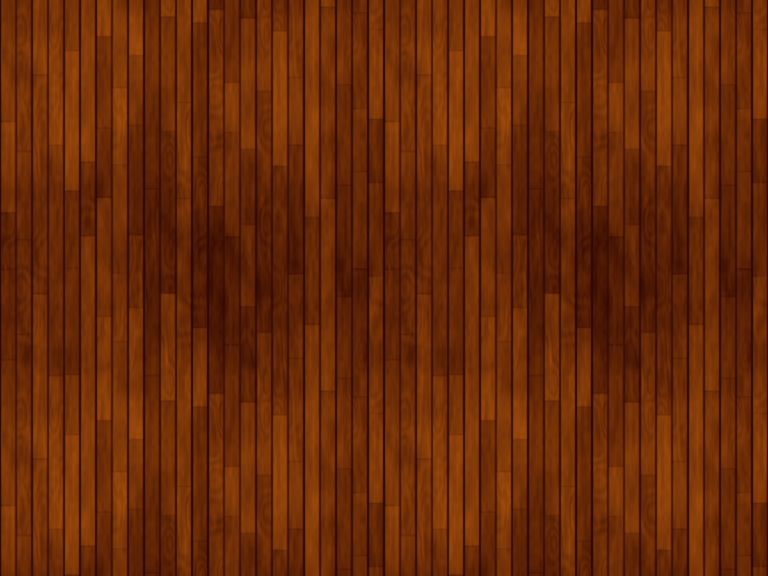
Give the GLSL for this texture, as a Shadertoy shader.

```glsl
// Dark varnished strip floor: a square tile of 24 narrow vertical boards, seen
// twice across and one and a half times down. Each strip is cut at jittered
// joints, toned per board, then given grain, broad shading and dark seams.

const float STRIPS = 24.0;
const float TAU = 6.2831853;

float hash(vec2 p) {
    return fract(sin(dot(p, vec2(127.1, 311.7))) * 43758.5453);
}

// Value noise that wraps after a whole number of cells
float noise(vec2 p, vec2 period) {
    vec2 i = floor(p), f = fract(p);
    f = f * f * (3.0 - 2.0 * f);
    vec2 a = mod(i, period), b = mod(i + 1.0, period);
    return mix(mix(hash(a), hash(vec2(b.x, a.y)), f.x),
               mix(hash(vec2(a.x, b.y)), hash(b), f.x), f.y);
}

float tileNoise(vec2 tile, vec2 cells) {
    return noise(tile * cells, cells);
}

// Random value of one board; the row wraps with the tile
float boardHash(float strip, float row, float count) {
    return hash(vec2(strip + 3.7, mod(row, count) + 17.3));
}

void mainImage(out vec4 fragColor, in vec2 fragCoord) {
    float pixel = 1.5 / iResolution.y;
    vec2 tile = fract(fragCoord * pixel);

    // Strip across, and its two to four boards along
    float across = tile.x * STRIPS;
    float strip = floor(across);
    float count = 2.0 + floor(3.0 * hash(vec2(strip, 5.1)));
    float along = tile.y * count + hash(vec2(strip, 9.4));
    float row = floor(along);
    float joint = 0.15 + 0.7 * hash(vec2(strip, mod(row, count) + 41.0));
    float toJoint = fract(along) - joint;
    float soft = pixel * count;
    float upper = smoothstep(-soft, soft, toJoint);
    float board = mix(boardHash(strip, row - 1.0, count),
                      boardHash(strip, row, count), upper);

    // Fine fibres, soft blotches, and wavy figure on some boards
    float fibre = tileNoise(tile, vec2(120.0, 14.0)) - 0.5;
    float fleck = tileNoise(tile, vec2(168.0, 60.0)) - 0.5;
    float blotch = tileNoise(tile, vec2(24.0, 16.0)) - 0.5;
    float figure = sin(22.0 * tileNoise(tile, vec2(36.0, 12.0)) + across * 3.0);
    figure *= smoothstep(0.55, 0.8, fract(board * 7.3));

    // Broad light and dark zones of the tile
    float zone = 0.16 * sin(TAU * tile.y) + 0.09 * cos(TAU * (tile.x - 0.07));
    zone += 0.2 * (tileNoise(tile, vec2(5.0, 4.0)) - 0.5);

    float tone = 0.52 + zone + 0.46 * (board - 0.5) + 0.26 * fibre
               + 0.14 * fleck + 0.24 * blotch + 0.07 * figure;
    tone -= 0.12 * (1.0 - smoothstep(0.0, 2.0 * soft, abs(toJoint)));
    vec3 color = mix(vec3(0.27, 0.075, 0.01), vec3(0.58, 0.27, 0.04),
                     clamp(tone, -0.15, 1.1));

    // Dark seams of uneven depth between strips
    float edge = abs(fract(across + 0.5) - 0.5);
    float depth = 0.55 + 0.4 * hash(vec2(mod(floor(across + 0.5), STRIPS), 63.0));
    float seam = 1.0 - smoothstep(0.02, 0.08 + STRIPS * pixel * 0.7, edge);
    color = mix(color, vec3(0.17, 0.03, 0.005), seam * depth);

    fragColor = vec4(color, 1.0);
}
```
